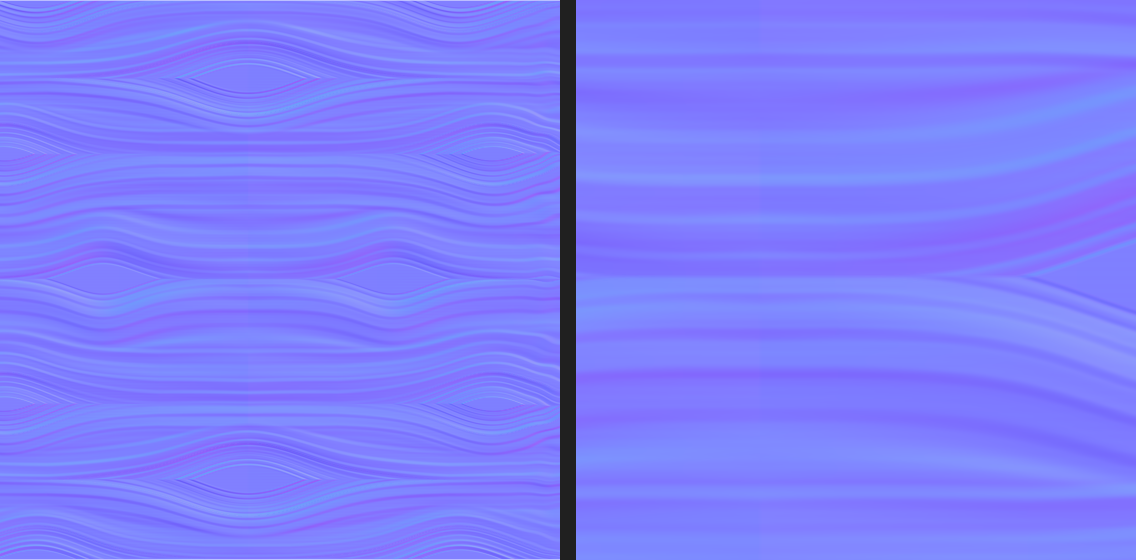
Left: the whole. Right: its middle third, enlarged.
Write a Shadertoy shader that draws this texture map.

```glsl
vec2 hashGradient(vec2 cell) {
    float angle = 6.2832 * fract(sin(dot(cell, vec2(127.1, 311.7))) * 43758.5);
    return vec2(cos(angle), sin(angle));
}

float gradientNoise(vec2 p) {
    vec2 i = floor(p), f = fract(p);
    vec2 s = f * f * f * (f * (f * 6.0 - 15.0) + 10.0);
    float a = dot(hashGradient(i), f);
    float b = dot(hashGradient(i + vec2(1, 0)), f - vec2(1, 0));
    float c = dot(hashGradient(i + vec2(0, 1)), f - vec2(0, 1));
    float d = dot(hashGradient(i + vec2(1, 1)), f - vec2(1, 1));
    return mix(mix(a, b, s.x), mix(c, d, s.x), s.y);
}

// Growth rings: slow rises, each ending in a narrow drop of random depth
float ringHeight(float offset, float along, float seed) {
    // Rings crowd inside a knot and widen away from it
    float spread = offset < 0.0 ? 0.55 : 0.55 + 6.0 * offset / (1.0 + 2.0 * offset);
    float phase = offset < 0.0 ? 85.0 * offset : 28.0 * log(1.0 + 3.0 * offset / 1.0);
    spread = offset < 0.0 ? 1.0 : 1.0 + 3.0 * offset;
    phase = offset < 0.0 ? phase : 55.0 * offset / spread;
    float size = offset < 0.0 ? 0.8 : spread;
    phase += seed;
    float ring = floor(phase), t = fract(phase);
    float depth = 0.2 + 0.8 * fract(sin(ring * 91.7 + seed) * 4375.5);
    float steps = depth * (t - smoothstep(0.62, 1.0, t));
    float grain = gradientNoise(vec2(phase * 1.4, along * 3.0 + seed * 7.3));
    float swell = gradientNoise(vec2(offset * 17.0 + seed, along * 2.0 + seed));
    return 0.0012 * size * (steps + 0.55 * grain) + 0.0045 * swell;
}

// Rows of grain parting around lens-shaped knots
float woodHeight(vec2 uv) {
    // xy: centre, z: half height of the parting, w: half length
    const vec4 knots[4] = vec4[4](
        vec4(0.0, 0.358, 0.090, 0.200),
        vec4(0.437, 0.223, 0.075, 0.155),
        vec4(0.26, 0.0, 0.052, 0.120),
        vec4(0.38, 0.5, 0.078, 0.170));
    const float coreDepth[4] = float[4](0.66, 0.78, 0.34, 0.72);

    vec2 p = abs(uv - vec2(0.443, 0.502));
    // The grain wanders, more so near the right edge
    vec2 q = p;
    q.y += 0.004 * gradientNoise(p * vec2(5.0, 14.0));
    q.y += 0.014 * smoothstep(0.46, 0.56, p.x) * gradientNoise(p * vec2(16.0, 24.0));

    float height = 0.0, total = 0.0;
    for (int k = 0; k < 4; k++) {
        vec4 knot = knots[k];
        vec2 d = abs(q - knot.xy);
        float stretch = 1.0 + d.x * d.x / (knot.w * knot.w);
        float parting = max(1.06 / (stretch * stretch) - 0.06, 0.0);
        float offset = d.y - knot.z * parting * exp(-d.y / 0.2);
        float weight = exp(-130.0 * offset);
        offset = max(offset, -knot.z * coreDepth[k]);
        height += weight * ringHeight(offset, p.x, float(k) * 5.37 + 0.4);
        total += weight;
    }
    return height / total;
}

void mainImage(out vec4 fragColor, in vec2 fragCoord) {
    vec2 uv = fragCoord / iResolution.xy;

    // Slope of the relief by central differences
    vec2 e = vec2(0.0013, 0.0);
    vec2 slope = vec2(woodHeight(uv + e.xy) - woodHeight(uv - e.xy),
                      woodHeight(uv + e.yx) - woodHeight(uv - e.yx)) / (2.0 * e.x);

    // Fine fibres along the grain
    float fibrePatch = 0.5 + gradientNoise(uv * vec2(6.0, 9.0));
    slope.y += 0.012 * fibrePatch * sin(uv.y * 6.2832 * 190.0);

    vec3 normal = normalize(vec3(-slope * vec2(1.7, 1.0), 1.0));
    vec3 color = 0.5 + 0.5 * normal;

    // Pale hairline on the upper and lower borders
    float border = smoothstep(0.498, 0.4995, abs(uv.y - 0.5));
    color = mix(color, vec3(0.85, 0.86, 1.0), 0.8 * border);
    fragColor = vec4(color, 1.0);
}
```
